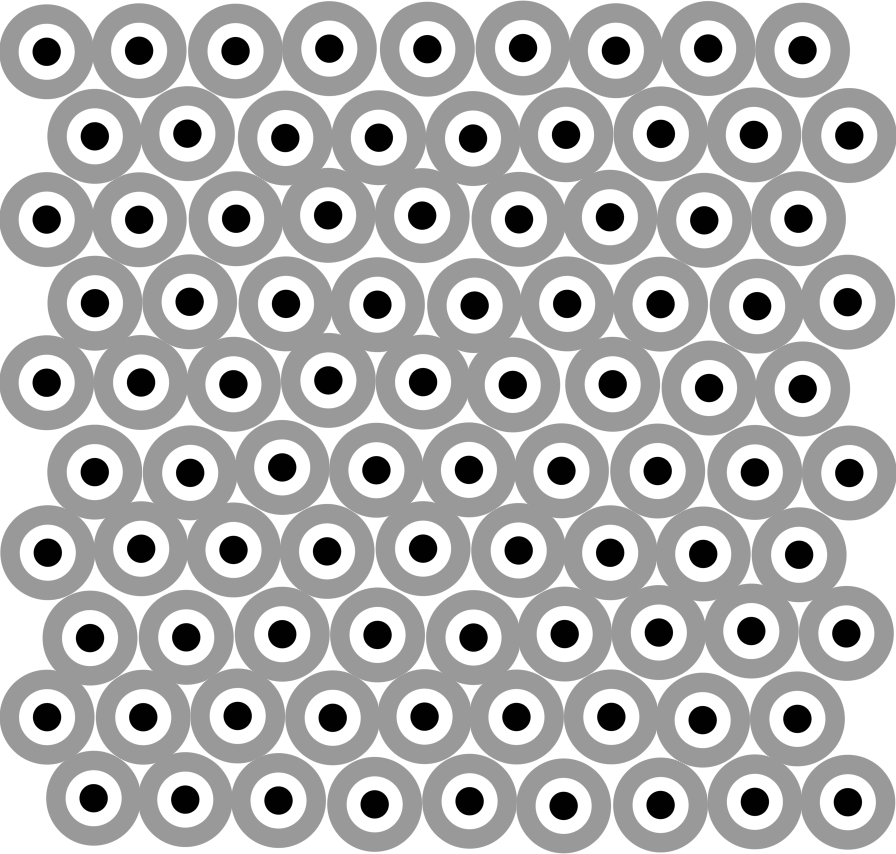
Give the GLSL for this pattern, as a Shadertoy shader.

```glsl
// Ten staggered rows of nine grey rings, each with a white middle and black dot.
// Every pixel finds its nearest ring centre among the 3x3 neighbouring cells;
// hashed drift along each row and a small jitter loosen the packing.

float hash(vec2 p) {
    return fract(sin(dot(p, vec2(127.1, 311.7))) * 43758.5453);
}

// Shift that wanders smoothly along a row, in the range -0.5 to 0.5
float rowDrift(vec2 cell, float seed) {
    float x = cell.x / 2.5;
    vec2 knot = vec2(floor(x), cell.y + seed);
    return mix(hash(knot), hash(knot + vec2(1.0, 0.0)), smoothstep(0.0, 1.0, fract(x))) - 0.5;
}

// Alternate rows are shifted by half a ring
float rowStart(float row) {
    return 0.99 - 0.5 * mod(row, 2.0);
}

vec2 ringCentre(vec2 cell, vec2 size) {
    vec2 centre = vec2(cell.x + rowStart(cell.y), 0.555 + 0.882 * cell.y);
    vec2 drift = vec2(rowDrift(cell, 17.0), rowDrift(cell, 53.0));
    vec2 jitter = vec2(hash(cell + 5.3), hash(cell + 9.7)) - 0.5;
    centre += 0.07 * drift + 0.05 * jitter;
    return clamp(centre, vec2(0.495), size - 0.495);
}

float disc(float dist, float radius, float pixel) {
    return 1.0 - smoothstep(-0.7 * pixel, 0.7 * pixel, dist - radius);
}

void mainImage(out vec4 fragColor, in vec2 fragCoord) {
    // One unit is the pitch between rings; the canvas is 9.5 units wide
    float pixel = 9.5 / iResolution.x;
    vec2 size = iResolution.xy * pixel;
    vec2 p = fragCoord * pixel;

    // Distance to the nearest ring centre
    float nearest = 10.0;
    float nearRow = round((p.y - 0.555) / 0.882);
    for (float dy = -1.0; dy <= 1.0; dy++) {
        float row = clamp(nearRow + dy, 0.0, 9.0);
        float nearColumn = round(p.x - rowStart(row));
        for (float dx = -1.0; dx <= 1.0; dx++) {
            float column = clamp(nearColumn + dx, 0.0, 8.0);
            nearest = min(nearest, distance(p, ringCentre(vec2(column, row), size)));
        }
    }

    // Grey ring, white middle and black dot on white
    vec3 colour = vec3(1.0);
    colour = mix(colour, vec3(0.6), disc(nearest, 0.503, pixel));
    colour = mix(colour, vec3(1.0), disc(nearest, 0.297, pixel));
    colour = mix(colour, vec3(0.005), disc(nearest, 0.15, pixel));
    fragColor = vec4(colour, 1.0);
}
```
